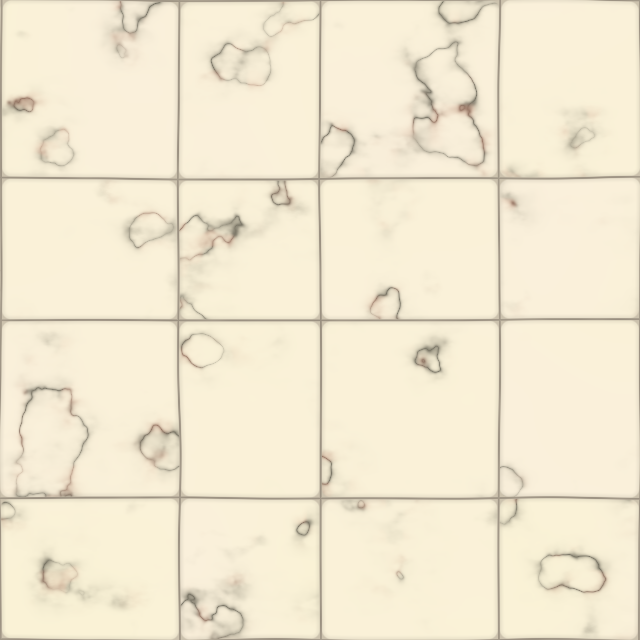
Give the GLSL for this pattern, as a WebGL 1 fragment shader.

```glsl
precision highp float;
// Cream marble tiles, wide and narrow in turn, with broken dark veins and thin grey grout.
uniform vec2 u_resolution;

float hash(vec2 p) {
  return fract(sin(dot(p, vec2(127.1, 311.7))) * 43758.5453);
}

float noise(vec2 p) {
  vec2 i = floor(p), f = fract(p);
  f = f * f * (3.0 - 2.0 * f);
  return mix(mix(hash(i), hash(i + vec2(1.0, 0.0)), f.x),
             mix(hash(i + vec2(0.0, 1.0)), hash(i + vec2(1.0, 1.0)), f.x), f.y);
}

float fbm(vec2 p) {
  float sum = 0.0, amp = 0.6;
  for (int i = 0; i < 5; i++) {
    sum += amp * noise(p);
    p = mat2(1.6, 1.2, -1.2, 1.6) * p + 7.3;
    amp *= 0.4;
  }
  return sum;
}

float roundedBox(vec2 p, vec2 halfSize, float radius) {
  vec2 d = abs(p) - halfSize + radius;
  return length(max(d, 0.0)) + min(max(d.x, d.y), 0.0) - radius;
}

// Stone colour at p, cut from a random place in the slab for each tile
vec3 marble(vec2 p, vec2 tile) {
  vec2 s = p + 9.0 * vec2(hash(tile + 3.1), hash(tile + 8.7));
  float rarity = hash(tile + 5.3);
  float edge = fbm(s * 9.0) - mix(0.67, 0.80, rarity * rarity);

  // Vein along a noise contour, with a mottled halo around it
  float patchy = smoothstep(0.2, 0.65, noise(s * 16.0 + 4.0));
  float vein = exp(-abs(edge) * 110.0) * mix(0.3, 1.0, patchy);
  float mottle = smoothstep(0.3, 0.8, fbm(s * vec2(35.0, 60.0)));
  float halo = exp(-abs(edge) * 24.0) * mix(0.15, 1.0, mottle);
  float smudge = smoothstep(0.72, 0.95, fbm(s * 11.0 + 31.0)) * mottle;

  vec3 col = mix(vec3(0.98, 0.95, 0.84), vec3(0.98, 0.94, 0.86), noise(s * 4.0));
  vec3 stain = mix(vec3(0.50, 0.48, 0.41), vec3(0.72, 0.53, 0.44),
                   smoothstep(0.45, 0.8, noise(s * 40.0 + 15.0)));
  col = mix(col, stain, 0.42 * halo + 0.35 * smudge);
  return mix(col, stain * 0.72, 0.75 * vein);
}

void main() {
  vec2 uv = gl_FragCoord.xy / u_resolution;
  float px = 1.0 / min(u_resolution.x, u_resolution.y);
  vec2 p = vec2(uv.x, 1.0 - uv.y);

  // Slightly uneven joints
  vec2 q = p + 0.005 * (vec2(noise(p * 7.0), noise(p * 7.0 + 20.0)) - 0.5);

  // Each half of the canvas holds one wide and one narrow tile per axis
  vec2 split = vec2(0.280, 0.278);
  vec2 local = fract(q * 2.0) * 0.5;
  vec2 narrow = step(split, local);
  vec2 tile = floor(q * 2.0) * 2.0 + narrow;
  vec2 low = split * narrow;
  vec2 high = mix(split, vec2(0.5), narrow);
  vec2 halfSize = (high - low) * 0.5;
  vec2 centred = local - low - halfSize;

  vec3 col = marble(p, tile);

  // Worn tile rim, pale rounded corners, then the dark joint
  float box = roundedBox(centred, halfSize - 0.0018, 0.014);
  col *= 1.0 - 0.06 * smoothstep(-0.008, 0.0, box);
  col = mix(col, vec3(0.80, 0.76, 0.68), smoothstep(-px, px, box));
  vec2 toJoint = halfSize - abs(centred);
  float joint = min(toJoint.x, toJoint.y);
  float line = 1.0 - smoothstep(0.0014 - px * 0.5, 0.0014 + px * 0.5, joint);
  col = mix(col, vec3(0.60, 0.56, 0.50), line * mix(0.75, 1.0, noise(p * 30.0)));

  gl_FragColor = vec4(col, 1.0);
}
```
